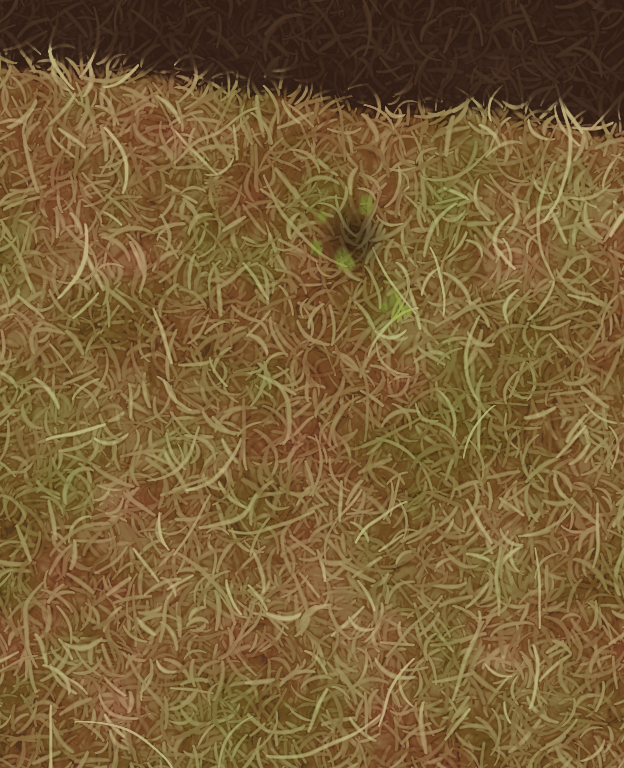
This texture is drawn by a WebGL 1 fragment shader. Its source:

```glsl
precision highp float;
// Dry, matted straw grass in sunlight, with a ragged shadow along the top.
uniform vec2 u_resolution;

const vec3 UMBER = vec3(0.31, 0.20, 0.11);
const vec3 BROWN = vec3(0.43, 0.29, 0.13);
const vec3 TAN   = vec3(0.52, 0.42, 0.24);
const vec3 STRAW = vec3(0.60, 0.53, 0.34);
const vec3 PALE  = vec3(0.73, 0.70, 0.49);
const vec3 SHADE_LOW  = vec3(0.19, 0.115, 0.08);
const vec3 SHADE_HIGH = vec3(0.31, 0.22, 0.15);
const vec3 LEAF = vec3(0.55, 0.60, 0.24);

float hash(vec2 p) {
  return fract(sin(dot(p, vec2(127.1, 311.7))) * 43758.5453);
}

float noise(vec2 p) {
  vec2 i = floor(p), f = fract(p);
  f = f * f * (3.0 - 2.0 * f);
  return mix(mix(hash(i), hash(i + vec2(1.0, 0.0)), f.x),
             mix(hash(i + vec2(0.0, 1.0)), hash(i + vec2(1.0, 1.0)), f.x), f.y);
}

float fbm(vec2 p) {
  return 0.55 * noise(p) + 0.3 * noise(p * 2.1 + 7.3) + 0.15 * noise(p * 4.3 + 3.1);
}

// Distance to a bent, tapering blade; the angle is measured from vertical.
float bladeDistance(vec2 q, float angle, float halfLength, float bend) {
  float c = cos(angle), s = sin(angle);
  q = vec2(c * q.x - s * q.y, s * q.x + c * q.y);
  float along = q.y / halfLength;
  q.x += bend * halfLength * (along * along - 0.4);
  q.y -= clamp(q.y, -halfLength, halfLength);
  return length(q) * (1.0 + 0.4 * along * along);
}

// Lays one layer of scattered blades over the tone below it.
float bladeLayer(float tone, vec2 p, float cells, float width, float density,
                 float brightness, float spread, float seed) {
  vec2 grid = p * cells + seed * vec2(0.37, 0.61);
  vec2 home = floor(grid);
  for (int y = -1; y <= 1; y++) {
    for (int x = -1; x <= 1; x++) {
      vec2 cell = home + vec2(float(x), float(y));
      vec2 id = cell + seed * 17.3;
      if (hash(id + 5.7) > density) continue;
      vec2 center = cell + 0.15 + 0.7 * vec2(hash(id), hash(id + 31.4));
      float angle = 0.25 + spread * (hash(id + 11.9) - 0.5);
      float halfLength = mix(0.35, 0.85, hash(id + 47.2));
      float bend = 0.9 * (hash(id + 71.6) - 0.5);
      float d = bladeDistance(grid - center, angle, halfLength, bend) / cells;
      float w = width * mix(0.7, 1.3, hash(id + 83.1));
      float bladeTone = brightness + 0.55 * (hash(id + 97.5) - 0.5);
      tone -= 0.09 * (1.0 - smoothstep(w, 2.8 * w, d));
      tone = mix(tone, bladeTone, 0.9 * (1.0 - smoothstep(0.4 * w, 1.5 * w, d)));
    }
  }
  return tone;
}

vec3 strawColor(float tone) {
  vec3 c = mix(UMBER, BROWN, smoothstep(0.0, 0.25, tone));
  c = mix(c, TAN, smoothstep(0.25, 0.5, tone));
  c = mix(c, STRAW, smoothstep(0.5, 0.75, tone));
  return mix(c, PALE, smoothstep(0.75, 1.05, tone));
}

// Small round leaves scattered about a clump.
float leafClump(vec2 p, vec2 center, float radius, float seed) {
  float mask = 0.0;
  for (int i = 0; i < 6; i++) {
    vec2 id = vec2(float(i), seed);
    vec2 q = p - center - radius * 2.0 * (vec2(hash(id), hash(id + 9.2)) - 0.5);
    float size = mix(0.006, 0.014, hash(id + 4.4));
    float d = length(q * vec2(1.0, 0.8)) + 0.008 * (noise(p * 90.0) - 0.5);
    mask = max(mask, 1.0 - smoothstep(0.5 * size, 1.2 * size, d));
  }
  return mask;
}

void main() {
  vec2 p = gl_FragCoord.xy / u_resolution.y;

  // Matted ground, fine blades, then sparse long strands
  vec2 warped = p + 0.006 * (vec2(noise(p * 28.0), noise(p * 28.0 + 19.0)) - 0.5);
  float tone = 0.2 + 0.4 * fbm(p * 55.0);
  for (int i = 0; i < 7; i++) {
    float depth = float(i) / 6.0;
    tone = bladeLayer(tone, warped, mix(42.0, 27.0, depth), mix(0.0024, 0.0027, depth),
                      0.95, mix(0.42, 0.74, depth), 2.9, float(i) + 1.0);
  }
  tone = bladeLayer(tone, warped, 15.0, 0.0025, 0.45, 0.86, 2.2, 11.0);
  tone = bladeLayer(tone, warped, 8.5, 0.0025, 0.32, 0.94, 2.4, 14.0);
  tone += 0.35 * (fbm(p * 9.0) - 0.5) + 0.12 * (noise(p * 160.0) - 0.5);

  // Sunlit colour with olive and reddish drifts
  vec3 color = strawColor(tone);
  float drift = fbm(p * 12.0 + 40.0) - 0.5;
  color += drift * vec3(-0.10, 0.06, -0.05);

  // Green clumps in dark hollows
  float hollow = 1.0 - smoothstep(0.01, 0.055, length(p - vec2(0.46, 0.69)));
  color *= 1.0 - 0.35 * hollow;
  float leaves = max(leafClump(p, vec2(0.44, 0.70), 0.04, 2.0),
                     leafClump(p, vec2(0.515, 0.595), 0.016, 6.0));
  color = mix(color, LEAF * (0.7 + 0.5 * tone), 0.7 * leaves);

  // Shadow whose edge is broken by bright blades
  float edge = 0.932 - 0.115 * p.x + 0.035 * (fbm(p.xx * vec2(11.0, 0.0)) - 0.5);
  float shadow = smoothstep(-0.010, 0.012, p.y - edge - 0.05 * (tone - 0.6));
  vec3 shaded = mix(SHADE_LOW, SHADE_HIGH, clamp(tone * 1.2 - 0.3, 0.0, 1.0));
  gl_FragColor = vec4(mix(color, shaded, shadow), 1.0);
}
```
